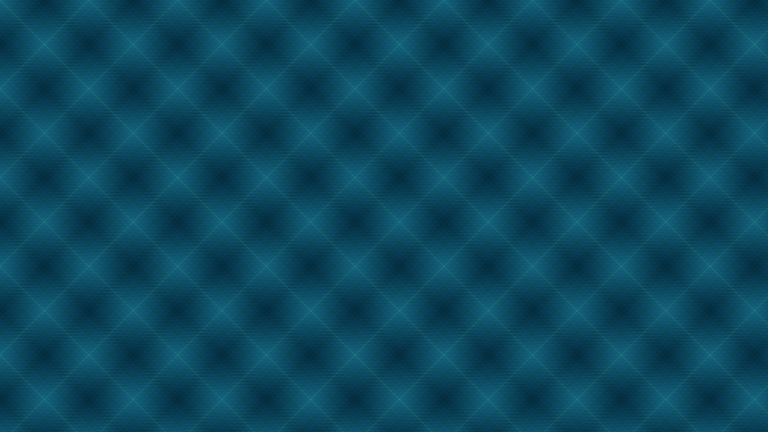
A WebGL 2 fragment shader for this pattern:

```glsl
#version 300 es
precision highp float;
// Diagonal teal tartan: two crossing sets of stepped stripes, each fading
// from teal to navy, with faint green guard stripes and a thin mint line.
// Warp and weft are blended evenly, with a slight horizontal twill rib.

uniform vec2 u_resolution;
out vec4 fragColor;

// Share of a pixel of width px at x covered by a stripe of half width h
float stripe(float x, float center, float h, float px) {
    float a = max(x - 0.5 * px, center - h);
    float b = min(x + 0.5 * px, center + h);
    return max(b - a, 0.0) / px;
}

// Colour of one thread set; t counts stripe repeats
vec3 threadColor(float t, float px) {
    float d = abs(fract(t + 0.5) - 0.5);

    // Flat tones from the bright centre to the dark middle
    float s = d * 14.0;
    float edge = min(px * 14.0, 0.9);
    float tone = (floor(s) + smoothstep(1.0 - edge, 1.0, fract(s))) / 7.0;
    vec3 teal = vec3(0.075, 0.375, 0.465);
    vec3 blue = vec3(0.042, 0.265, 0.370);
    vec3 navy = vec3(0.010, 0.160, 0.220);
    vec3 color = mix(teal, blue, clamp(tone * 2.0, 0.0, 1.0));
    color = mix(color, navy, clamp(tone * 2.0 - 1.0, 0.0, 1.0));

    // Green guard stripe
    float guard = stripe(d, 0.25, 0.020, px);
    color = mix(color, vec3(0.035, 0.275, 0.295), 0.75 * guard);

    // Mint centre line
    return mix(color, vec3(0.20, 0.56, 0.56), 0.6 * stripe(d, 0.0, 0.008, px));
}

void main() {
    // Repeats measured from the upper left corner, 4.867 down the canvas
    float scale = 4.867 / u_resolution.y;
    vec2 p = vec2(gl_FragCoord.x, u_resolution.y - gl_FragCoord.y) * scale;
    float px = scale * 1.4142;

    vec3 warp = threadColor(p.x + p.y, px);
    vec3 weft = threadColor(p.x - p.y, px);

    // Twill ribs, softened as they approach the size of a pixel
    float ribPhase = 6.28318 * 28.0 * p.y;
    float halfStep = 3.14159 * 28.0 * scale;
    float contrast = max(sin(min(halfStep, 3.14159)) / halfStep, 0.0);
    float rib = 0.5 + 0.14 * contrast * sin(ribPhase);

    vec3 color = mix(warp, weft, rib);
    color *= 1.0 + 0.02 * contrast * cos(ribPhase);
    fragColor = vec4(color, 1.0);
}
```
